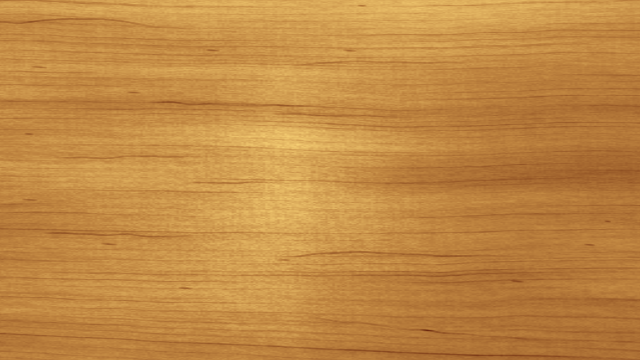
Reproduce this texture procedurally as a Shadertoy shader.

```glsl
// Warm cherry wood tabletop with fine horizontal grain and a soft sheen.

const vec3 DARK_WOOD = vec3(0.65, 0.41, 0.19);
const vec3 MID_WOOD  = vec3(0.75, 0.52, 0.25);
const vec3 PALE_WOOD = vec3(0.86, 0.67, 0.355);
const float BASE_TONE = 0.57;
const vec2 SHEEN_CENTRE = vec2(0.77, 0.43);
const vec2 SHEEN_SIZE = vec2(0.38, 0.36);
const float SHEEN = 0.46;
const float FINE_ROWS = 42.0;
const float BOLD_ROWS = 15.0;
const float LINE_WIDTH = 0.0007;
const int VEIN_COUNT = 10;
const vec2 FLECK_CELL = vec2(0.22, 0.06);
const float FLECK_CHANCE = 0.10;

float hash(vec2 p) {
    return fract(sin(dot(p, vec2(127.1, 311.7))) * 43758.5453);
}

float noise(vec2 p) {
    vec2 i = floor(p), f = fract(p);
    f = f * f * (3.0 - 2.0 * f);
    return mix(mix(hash(i), hash(i + vec2(1, 0)), f.x),
               mix(hash(i + vec2(0, 1)), hash(i + vec2(1, 1)), f.x), f.y);
}

// Noise centred on zero
float ripple(vec2 p) { return noise(p) - 0.5; }

// Thin dark core with a soft shadow on its lower side
float grainLine(float d, float width, float blur) {
    float core = 1.0 - smoothstep(width, width + blur, abs(d));
    float shade = exp(-abs(d) / (d < 0.0 ? 0.009 : 0.002));
    return 0.75 * core + 0.25 * shade;
}

// One jittered growth line per row, broken up along its length
float growthLines(vec2 q, float rows, float seed, float blur) {
    float row = floor(q.y * rows);
    float centre = mix(0.25, 0.75, hash(vec2(row, seed)));
    float d = (fract(q.y * rows) - centre) / rows;
    float fade = smoothstep(0.25, 0.7, noise(vec2(q.x * 2.2, row * 7.3 + seed)));
    float breaks = mix(0.55, 1.0, noise(vec2(q.x * 26.0, row * 3.7 + seed)));
    float strength = mix(0.3, 1.0, hash(vec2(row, seed + 5.0)));
    return grainLine(d, LINE_WIDTH, blur) * strength * breaks * mix(0.2, 1.0, fade);
}

// Long wandering veins; those near the bottom slope down to the right
float veins(vec2 p, float blur) {
    float sum = 0.0;
    for (int i = 0; i < VEIN_COUNT; i++) {
        float k = float(i);
        float y = (k + hash(vec2(k, 2.0))) / float(VEIN_COUNT);
        float start = hash(vec2(k, 3.0)) * 1.3 - 0.15;
        float len = mix(0.35, 0.9, hash(vec2(k, 4.0)));
        float along = (p.x - start) / len;
        float slope = -0.13 * (1.0 - smoothstep(0.08, 0.25, y));
        float path = y + slope * (p.x - start)
                   + 0.030 * ripple(vec2(p.x * 4.0, k * 9.1))
                   + 0.007 * ripple(vec2(p.x * 17.0, k * 5.7));
        float ends = smoothstep(0.0, 0.12, along) * (1.0 - smoothstep(0.6, 1.0, along));
        float weight = mix(0.3, 1.0, noise(vec2(p.x * 9.0, k * 3.3)));
        sum += grainLine(p.y - path, LINE_WIDTH * 1.5, blur) * ends * weight;
    }
    return sum;
}

// Sparse short dark dashes
float flecks(vec2 p, float blur) {
    vec2 cell = floor(p / FLECK_CELL);
    vec2 jitter = 0.3 + 0.4 * vec2(hash(cell + 11.0), hash(cell + 23.0));
    vec2 d = p - (cell + jitter) * FLECK_CELL;
    float len = mix(0.010, 0.026, hash(cell + 31.0));
    float taper = max(0.0, 1.0 - d.x * d.x / (len * len));
    float dash = 1.0 - smoothstep(0.0, 0.0015 + blur, abs(d.y + 0.06 * d.x));
    return dash * taper * step(hash(cell + 47.0), FLECK_CHANCE);
}

void mainImage(out vec4 fragColor, in vec2 fragCoord) {
    vec2 p = fragCoord / iResolution.y;
    float blur = 1.0 / iResolution.y;

    // Bend the rows and crowd them slightly toward the far edge
    vec2 q = p;
    q.y += 0.12 * p.y * p.y
         + 0.035 * ripple(p * vec2(1.8, 3.0))
         + 0.005 * ripple(p * vec2(9.0, 12.0))
         + 0.04 * (p.x - 0.6) * (1.0 - smoothstep(0.0, 0.25, p.y));

    // Light: central sheen, darker right side and lower corners
    vec2 s = (p - SHEEN_CENTRE) / SHEEN_SIZE;
    float glow = exp(-dot(s, s));
    float tone = BASE_TONE + SHEEN * glow;
    tone -= 0.16 * smoothstep(0.78, 0.92, p.x) * (1.0 - smoothstep(0.6, 0.9, p.y));
    tone -= 0.14 * smoothstep(0.5, 1.1, abs(p.x - SHEEN_CENTRE.x));
    tone += 0.18 * smoothstep(0.6, 0.9, p.y) - 0.08 * (1.0 - smoothstep(0.0, 0.25, p.y));

    // Darker heartwood patch on the right
    vec2 h = (p - vec2(1.38, 0.55)) / vec2(0.28, 0.11);
    tone -= 0.20 * exp(-dot(h, h));

    // Broad bands, blotches, fibres and pores
    tone += 0.42 * ripple(q * vec2(0.9, 9.0)) + 0.28 * ripple(q * vec2(1.5, 25.0) + 40.0);
    tone += 0.28 * ripple(p * vec2(3.5, 4.0) + 17.0);
    tone += 0.16 * ripple(q * vec2(6.0, 110.0)) + 0.20 * ripple(q * vec2(40.0, 260.0));
    tone += (0.20 + 0.16 * glow) * ripple(p * vec2(150.0, 290.0));

    // Dark figure
    tone -= 0.52 * growthLines(q, FINE_ROWS, 1.0, blur);
    tone -= 0.55 * growthLines(q, BOLD_ROWS, 8.0, blur);
    tone -= 0.75 * veins(p, blur) + 0.75 * flecks(p, blur);

    vec3 wood = tone < 0.5 ? mix(DARK_WOOD, MID_WOOD, 2.0 * tone)
                           : mix(MID_WOOD, PALE_WOOD, 2.0 * tone - 1.0);
    fragColor = vec4(clamp(wood, 0.0, 1.0), 1.0);
}
```
